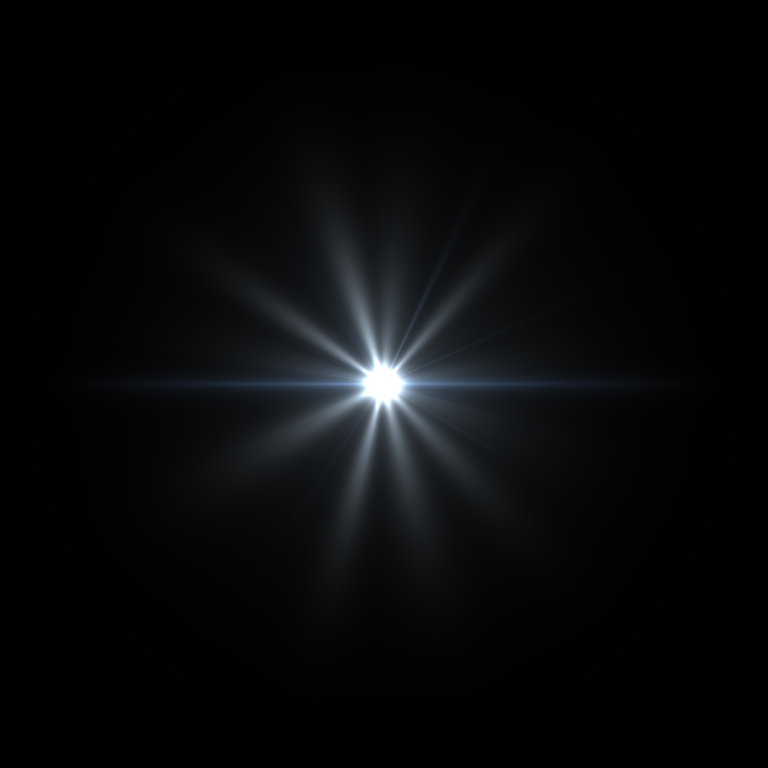
This background is drawn by a three.js fragment shader. Its source:

```glsl
// A white star flare on black: a hot core, a cool halo, soft uneven rays
// and a thin horizontal streak. Rays are Gaussian lobes in angle that decay
// with radius; faint hashed needles add fine detail between them.

varying vec2 vUv;

const vec2 CENTER = vec2(0.499, 0.5);

const vec3 CORE_COLOR = vec3(0.92, 0.97, 1.0);
const vec3 RAY_COLOR = vec3(0.84, 0.92, 0.98);
const vec3 HALO_COLOR = vec3(0.76, 0.88, 1.0);
const vec3 BLUE_COLOR = vec3(0.50, 0.70, 1.0);

const float CORE_RADIUS = 0.023;
const float HALO_STRENGTH = 0.40;
const float HALO_REACH = 0.085;
const float RAY_REACH = 0.105;
const float STREAK_STRENGTH = 0.48;
const float STREAK_REACH = 0.16;
const float FADE_START = 0.12;
const float FADE_END = 0.50;
const int NEEDLE_COUNT = 28;
const float NEEDLE_STRENGTH = 0.05;

float hash(float n) {
  return fract(sin(n * 127.1) * 43758.5453);
}

// Gaussian lobe around a direction; all angles in degrees.
float lobe(float angle, float direction, float width) {
  float d = mod(angle - direction + 180.0, 360.0) - 180.0;
  return exp(-d * d / (width * width));
}

// Broad grey rays, counterclockwise from the right.
float broadRays(float a) {
  float sum = 0.16 * lobe(a, 9.0, 8.0);
  sum += 0.48 * lobe(a, 49.0, 5.5);
  sum += 0.34 * lobe(a, 85.0, 9.0);
  sum += 0.85 * lobe(a, 107.0, 8.0);
  sum += 0.62 * lobe(a, 144.5, 6.0);
  sum += 0.20 * lobe(a, 168.0, 8.0);
  sum += 0.52 * lobe(a, 209.0, 10.0);
  sum += 0.72 * lobe(a, 255.5, 6.5);
  sum += 0.52 * lobe(a, 284.0, 9.0);
  sum += 0.42 * lobe(a, 313.0, 8.0);
  sum += 0.18 * lobe(a, 338.0, 12.0);
  return sum;
}

// Narrow blue rays.
float blueRays(float a) {
  float sum = 0.26 * lobe(a, 64.5, 1.6);
  sum += 0.12 * lobe(a, 24.0, 0.9);
  sum += 0.10 * lobe(a, 122.0, 6.0);
  sum += 0.08 * lobe(a, 329.0, 1.0);
  sum += 0.07 * lobe(a, 236.5, 0.7);
  return sum;
}

// Hair-thin rays scattered at random angles.
float needles(float a) {
  float sum = 0.0;
  for (int i = 0; i < NEEDLE_COUNT; i++) {
    float id = float(i) + 1.0;
    float width = mix(0.6, 2.4, hash(id + 40.0));
    sum += hash(id + 80.0) * lobe(a, 360.0 * hash(id), width);
  }
  return sum * NEEDLE_STRENGTH;
}

// Thin horizontal line that widens and dims away from the core.
float streak(vec2 p) {
  float x = abs(p.x);
  float y = abs(p.y);
  float line = exp(-y / (0.003 + 0.018 * x));
  float mist = 0.22 * exp(-y * y / 0.0006);
  float ends = 1.0 - smoothstep(0.28, 0.48, x);
  return STREAK_STRENGTH * (line + mist) * exp(-x / STREAK_REACH) * ends;
}

void main() {
  vec2 p = vUv - CENTER;
  float r = length(p);
  float angle = degrees(atan(p.y, p.x + 0.000001));
  float fade = 1.0 - smoothstep(FADE_START, FADE_END, r);

  // Halo and rays
  float rayFall = exp(-r / RAY_REACH) * fade;
  vec3 color = HALO_COLOR * HALO_STRENGTH * exp(-r / HALO_REACH);
  color += HALO_COLOR * 0.018 * fade;
  color += RAY_COLOR * broadRays(angle) * rayFall;
  color += BLUE_COLOR * (blueRays(angle) + needles(angle)) * rayFall;

  // Streak
  color += BLUE_COLOR * streak(p);

  // Core
  float core = 1.2 * exp(-r * r / (CORE_RADIUS * CORE_RADIUS));
  core += 0.4 * exp(-r / CORE_RADIUS);
  color += CORE_COLOR * core;

  gl_FragColor = vec4(min(color, 1.0), 1.0);
}
```
